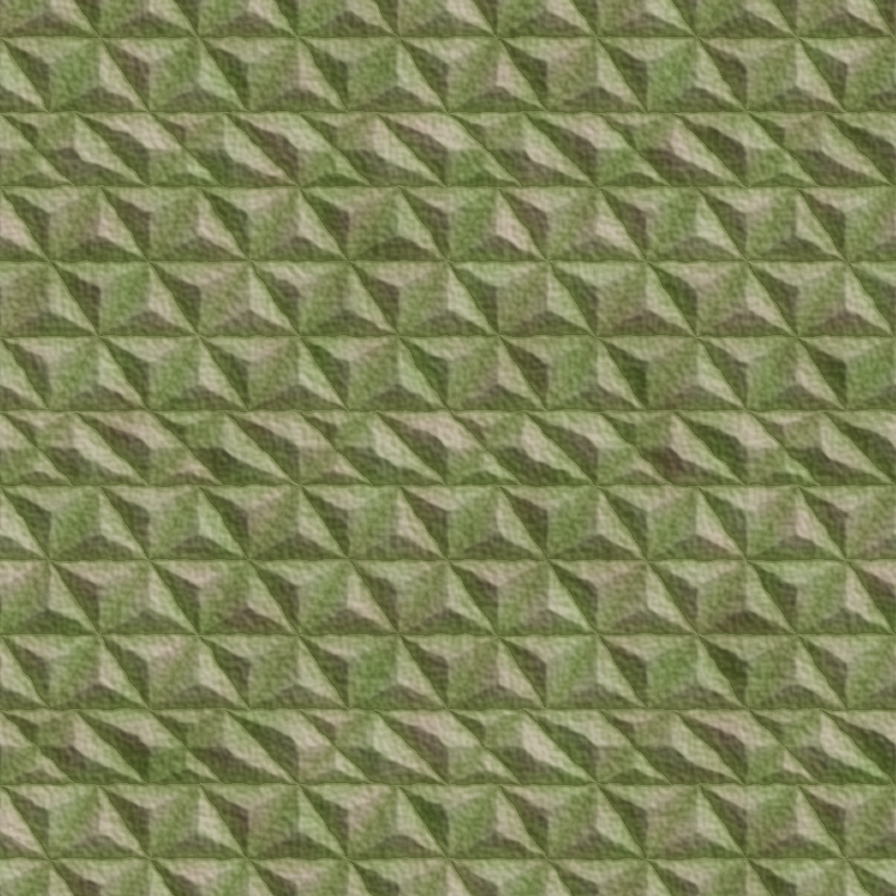
Give the GLSL for this pattern, as a Shadertoy shader.

```glsl
// Rows of mossy stone pyramids: triangular studs, with every fourth row cut into trapezoids.
const float ROWS = 12.0;
const float TRI_WIDTH = 4.0 / 3.0;
const float RIDGE_SHARPNESS = 50.0;
const vec2 LIGHT = vec2(0.66, 0.75);

float hash(vec2 p) {
    vec3 h = fract(p.xyx * vec3(0.1031, 0.1030, 0.0973));
    h += dot(h, h.yzx + 33.33);
    return fract((h.x + h.y) * h.z);
}

float cornerSlope(vec2 cell, vec2 offset, float period, float seed) {
    float angle = 6.28318 * hash(mod(cell, period) + seed);
    return dot(vec2(cos(angle), sin(angle)), offset);
}

// Gradient noise that wraps after a whole number of cells
float noise(vec2 uv, float period, float seed) {
    vec2 p = uv * period;
    vec2 i = floor(p), f = p - i;
    vec2 u = f * f * f * (f * (f * 6.0 - 15.0) + 10.0);
    vec2 e = vec2(0.0, 1.0);
    float low = mix(cornerSlope(i, f, period, seed),
                    cornerSlope(i + e.yx, f - e.yx, period, seed), u.x);
    float high = mix(cornerSlope(i + e, f - e, period, seed),
                     cornerSlope(i + e.yy, f - e.yy, period, seed), u.x);
    return mix(low, high, u.y);
}

// Weighted light and weight of the face that rises from edge a-b (counterclockwise)
vec2 face(vec2 p, vec2 a, vec2 b, float turn) {
    vec2 along = normalize(b - a);
    vec2 outward = vec2(along.y, -along.x);
    float weight = exp(-RIDGE_SHARPNESS * dot(a - p, outward));
    return weight * vec2(turn * dot(outward, LIGHT), 1.0);
}

// Triangular pyramid with its base on y = 0
vec2 trianglePyramid(vec2 p, float halfWidth, float height, float turn) {
    vec2 left = vec2(-halfWidth, 0.0), right = vec2(halfWidth, 0.0);
    vec2 tip = vec2(0.0, height);
    return face(p, left, right, turn) + face(p, right, tip, turn) + face(p, tip, left, turn);
}

// Alternating upright and inverted triangles; the inverted ones are half turns
vec2 triangleRow(vec2 q) {
    float halfWidth = 0.5 * TRI_WIDTH;
    vec2 p = vec2(mod(q.x + halfWidth, TRI_WIDTH) - halfWidth, q.y);
    float turn = 1.0;
    if (abs(p.x) > (1.0 - p.y) * halfWidth) {
        p = vec2(sign(p.x) * halfWidth - p.x, 1.0 - p.y);
        turn = -1.0;
    }
    return trianglePyramid(p, halfWidth, 1.0, turn);
}

// Hexagons split along a diagonal, with small triangles meeting tip to tip between them
vec2 trapezoidRow(vec2 q) {
    vec2 p = vec2(mod(q.x - 0.5, 2.0) - 1.0, q.y - 0.5);
    float turn = 1.0;
    if (abs(p.x) + abs(p.y) > 1.0) {
        p.x -= sign(p.x);
        if (p.y > 0.0) { p = -p; turn = -1.0; }
        return trianglePyramid(p + vec2(0.0, 0.5), 0.5, 0.5, turn);
    }
    if (p.x + p.y < 0.0) { p = -p; turn = -1.0; }
    vec2 a = vec2(0.5, -0.5), b = vec2(1.0, 0.0), c = vec2(0.5), d = vec2(-0.5, 0.5);
    return face(p, a, b, turn) + face(p, b, c, turn) + face(p, c, d, turn) + face(p, d, a, turn);
}

// x: light on the face, y: distance from the nearest groove
vec2 relief(vec2 q) {
    float row = floor(q.y + 0.5);
    float kind = mod(row, 4.0);
    vec2 local = vec2(q.x, q.y + 0.5 - row);
    if (kind < 0.5) local.x += 0.5 * TRI_WIDTH;
    vec2 sum = abs(kind - 2.0) < 0.5 ? trapezoidRow(local) : triangleRow(local);
    return vec2(sum.x / sum.y, -log(sum.y) / RIDGE_SHARPNESS);
}

float grain(vec2 uv) {
    return noise(uv, 84.0, 11.0) + 0.9 * noise(uv, 150.0, 37.0);
}

vec3 stoneColour(float tone) {
    vec3 dark = vec3(0.33, 0.35, 0.19);
    vec3 middle = vec3(0.51, 0.54, 0.35);
    vec3 bright = vec3(0.68, 0.69, 0.53);
    return tone < 0.0 ? mix(middle, dark, -tone) : mix(middle, bright, tone);
}

void mainImage(out vec4 fragColor, in vec2 fragCoord) {
    vec2 uv = fragCoord / iResolution.xy;
    vec2 wobble = vec2(noise(uv, 60.0, 5.0), noise(uv, 60.0, 71.0));
    vec2 surface = relief(uv * ROWS + 0.04 * wobble);

    // Rough stone, lit from the same side as the faces
    float emboss = grain(uv) - grain(uv + 0.003 * LIGHT);
    float blotch = noise(uv, 9.0, 23.0) + 0.7 * noise(uv, 24.0, 53.0);
    float tone = 0.92 * surface.x + 0.65 * emboss + 0.45 * blotch;
    vec3 colour = stoneColour(clamp(tone, -1.35, 1.3));

    // Bare, greyer peaks with patches of brown and green
    float peak = smoothstep(0.06, 0.28, surface.y + 0.10 * blotch);
    colour += peak * vec3(0.03, 0.005, 0.06);
    colour += noise(uv, 18.0, 91.0) * vec3(0.06, -0.02, 0.05);

    // Moss gathering in the grooves, which are faint between evenly lit faces
    float moss = 1.0 - smoothstep(0.0, 0.2, surface.y + 0.1 * grain(uv));
    colour = mix(colour, vec3(0.44, 0.49, 0.26) + 0.12 * emboss, 0.24 * moss);
    float depth = mix(0.15, 0.55, smoothstep(0.2, 0.6, abs(surface.x)));
    float groove = 1.0 - smoothstep(0.0, 0.05, surface.y);
    colour = mix(colour, vec3(0.35, 0.39, 0.19), depth * groove);

    fragColor = vec4(clamp(colour, 0.0, 1.0), 1.0);
}
```
